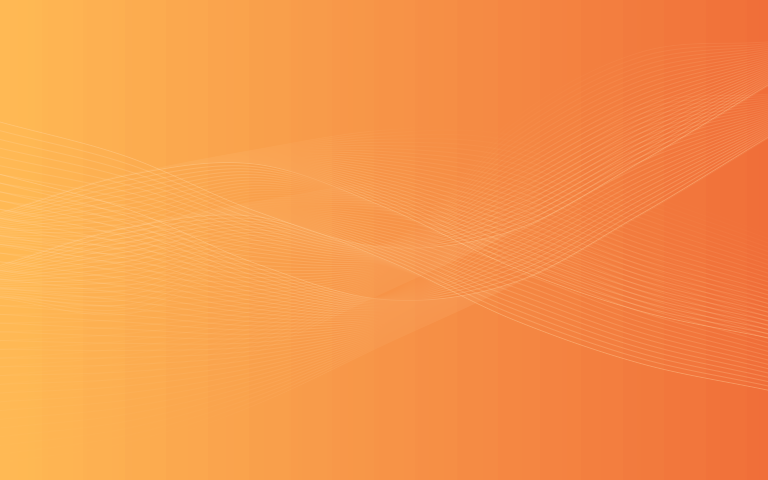
Write a Shadertoy shader that draws this background.

```glsl
// Fans of fine pale strands sweep in crossing waves over a warm, faintly banded gradient.
// Each fan is a spline edge plus a spline spread; strands are evenly spaced between
// the two, and every fan is drawn twice, the second copy shifted down.

const vec3 AMBER = vec3(1.0, 0.730, 0.330);
const vec3 ORANGE = vec3(0.968, 0.580, 0.280);
const vec3 VERMILION = vec3(0.942, 0.432, 0.222);
const vec3 STRAND_COLOR = vec3(1.0, 0.83, 0.62);

const float BAND_COUNT = 18.5;     // vertical steps in the gradient
const float BAND_MIX = 0.6;        // 0 is smooth, 1 is fully stepped
const float STRAND_WIDTH = 0.0021; // in canvas heights
const float STRAND_ALPHA = 0.29;
const float MAX_TINT = 0.42;       // cover where strands merge
const float MIN_SPREAD = 0.002;    // keeps pinched fans finite
const float COPY_SHIFT = 0.109;
const int COPIES = 2;

// Heights of evenly spaced spline knots, left to right
const int KNOTS = 7;
const float RISING_EDGE[KNOTS] = float[](0.746, 0.673, 0.560, 0.485, 0.519, 0.662, 0.823);
const float FALLING_EDGE[KNOTS] = float[](0.556, 0.635, 0.658, 0.569, 0.444, 0.352, 0.296);
const float RISING_LEFT[KNOTS] = float[](0.62, 0.50, 0.294, 0.094, 0.004, 0.0, 0.0);
const float RISING_RIGHT[KNOTS] = float[](0.0, 0.0, 0.0, 0.01, 0.231, 0.229, 0.09);
const float FALLING_RIGHT[KNOTS] = float[](0.0, 0.0, 0.03, 0.16, 0.285, 0.27, 0.225);
const float FALLING_LEFT[KNOTS] = float[](0.069, 0.18, 0.10, 0.015, 0.0, 0.0, 0.0);

// Catmull-Rom spline through the knots, x from 0 to 1
float spline(float knots[KNOTS], float x) {
    float t = clamp(x, 0.0, 0.9999) * float(KNOTS - 1);
    int i = int(t);
    float f = fract(t);
    float b = knots[i];
    float c = knots[i + 1];
    float a = i > 0 ? knots[i - 1] : 2.0 * b - c;
    float d = i < KNOTS - 2 ? knots[i + 2] : 2.0 * c - b;
    return b + 0.5 * f * (c - a + f * (2.0 * a - 5.0 * b + 4.0 * c - d
                        + f * (3.0 * (b - c) + d - a)));
}

// Coverage of a fan; s runs from its edge (0) to its far side (1).
// farAlpha is the strength of the strands on the far side.
float fan(float s, float strands, float farAlpha) {
    float slope = max(length(vec2(dFdx(s), dFdy(s))), 1e-5);
    float spacing = 1.0 / (strands * slope);
    float width = STRAND_WIDTH * iResolution.y;
    float dist = abs(fract(s * strands + 0.5) - 0.5) * spacing;
    float line = clamp(0.5 * max(width, 1.0) + 0.5 - dist, 0.0, 1.0) * min(width, 1.0);

    // Strands too close to resolve become an even tint
    float tint = min(width / spacing, MAX_TINT);
    float coverage = mix(tint, line, smoothstep(1.2, 2.4, spacing));

    // Smooth outer limits
    float outside = (abs(s - 0.5) - 0.5) / slope;
    float inside = 1.0 - smoothstep(0.0, 1.0, outside);
    return coverage * inside * mix(1.0, farAlpha, clamp(s, 0.0, 1.0));
}

vec3 background(float x) {
    float stepped = (floor(x * BAND_COUNT) + 0.5) / BAND_COUNT;
    float t = clamp(mix(x, stepped, BAND_MIX), 0.0, 1.0);
    vec3 color = mix(AMBER, ORANGE, min(t * 2.0, 1.0));
    return mix(color, VERMILION, max(t * 2.0 - 1.0, 0.0));
}

void mainImage(out vec4 fragColor, in vec2 fragCoord) {
    vec2 p = fragCoord / iResolution.xy;
    vec3 color = background(p.x);

    // Edges and spreads are shared by both copies
    float rising = spline(RISING_EDGE, p.x);
    float falling = spline(FALLING_EDGE, p.x);
    float risingLeft = max(spline(RISING_LEFT, p.x), MIN_SPREAD);
    float risingRight = max(spline(RISING_RIGHT, p.x), MIN_SPREAD);
    float fallingRight = max(spline(FALLING_RIGHT, p.x), MIN_SPREAD);
    float fallingLeft = max(spline(FALLING_LEFT, p.x), MIN_SPREAD);

    // Far sides dissolve away from where the strands meet
    float fadeLeft = 0.8 * smoothstep(0.2, 0.65, p.x);
    float fadeTop = 0.35 * smoothstep(0.6, 1.0, p.x);
    float fadeRight = 0.8 * (1.0 - smoothstep(0.25, 0.58, p.x));
    float fadeInner = 0.7 * (1.0 - smoothstep(0.0, 0.4, p.x));

    for (int i = 0; i < COPIES; i++) {
        float y = p.y + COPY_SHIFT * float(i);
        float clear = 1.0;
        clear *= 1.0 - STRAND_ALPHA * fan((rising - y) / risingLeft, 34.0, fadeLeft);
        clear *= 1.0 - STRAND_ALPHA * fan((y - rising) / risingRight, 23.0, fadeTop);
        clear *= 1.0 - STRAND_ALPHA * fan((y - falling) / fallingRight, 25.0, fadeRight);
        clear *= 1.0 - STRAND_ALPHA * fan((falling - y) / fallingLeft, 18.0, fadeInner);
        color = mix(STRAND_COLOR, color, clear);
    }
    fragColor = vec4(color, 1.0);
}
```
